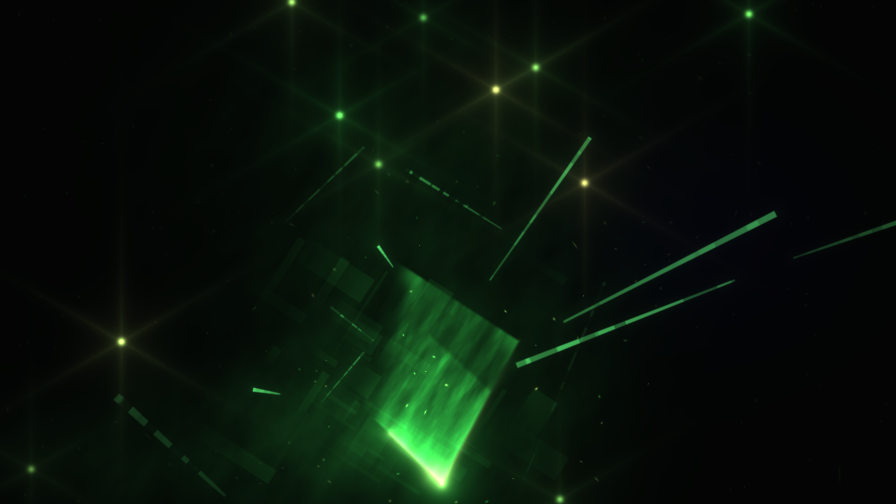
This background is drawn by a Shadertoy shader. Its source:

```glsl
const vec3 NIGHT = vec3(.01, .014, .012);
const vec3 GREEN = vec3(.2, .8, .29);
const vec3 BEAM = vec3(.32, .86, .42);
const vec3 WARM = vec3(.88, .76, .42);
const vec3 EMBER = vec3(.85, .96, .5);
const float RAY_WIDTH = .01, RAY_LENGTH = .12, CORE_SIZE = .007;
const int STAR_COUNT = 11, BEAM_COUNT = 12, SHARD_COUNT = 44;

// Crystal corners, in units of canvas height, and its two axes
const vec2 TOP = vec2(.795, .478), RIGHT = vec2(1.032, .324), APEX = vec2(.852, .335);
const vec2 BOTTOM = vec2(.877, .04), LEFT = vec2(.741, .167), RIM = vec2(.775, .139);
const vec2 AXIS = vec2(.838, -.546), CROSS = vec2(.546, .838);

// Stars: position, warmth, strength
const vec4 STARS[STAR_COUNT] = vec4[](
  vec4(.579, .996, .45, .8), vec4(.84, .965, .1, .5), vec4(.674, .771, .05, .9),
  vec4(.984, .822, .85, .9), vec4(1.063, .866, .3, .7), vec4(1.16, .637, .9, .8),
  vec4(1.486, .972, .1, .8), vec4(.241, .322, .65, 1), vec4(.751, .674, .25, .6),
  vec4(.062, .069, .35, .4), vec4(1.111, .009, .3, .6));

// Beams: wide end, narrow end; then half width, strength, dashing
const vec4 BEAMS[BEAM_COUNT] = vec4[](
  vec4(1.539, .576, 1.118, .361), vec4(1.171, .727, .972, .444), vec4(1.025, .275, 1.458, .444),
  vec4(1.79, .562, 1.574, .488), vec4(.722, .708, .567, .56), vec4(.806, .664, .995, .546),
  vec4(.75, .512, .78, .47), vec4(.502, .227, .556, .218), vec4(.722, .301, .637, .201),
  vec4(.656, .391, .741, .324), vec4(.231, .213, .447, .016), vec4(1.2, .44, 1.04, .05));
const vec3 BEAM_STYLE[BEAM_COUNT] = vec3[](
  vec3(.0065, .6, .2), vec3(.004, .6, .3), vec3(.0055, .75, .4), vec3(.0045, .32, .2),
  vec3(.0025, .24, .6), vec3(.003, .42, .9), vec3(.003, .85, .1), vec3(.004, .8, .1),
  vec3(.0018, .4, .5), vec3(.0022, .45, .7), vec3(.0085, .18, .9), vec3(.003, .09, .8));

float hash(vec2 p) { return fract(sin(dot(p, vec2(127.1, 311.7))) * 43758.5453); }
float noise(vec2 p) {
  vec2 i = floor(p), f = fract(p);
  f *= f * (3. - 2. * f);
  return mix(mix(hash(i), hash(i + vec2(1, 0)), f.x),
             mix(hash(i + vec2(0, 1)), hash(i + 1.), f.x), f.y);
}
float fbm(vec2 p) {
  float sum = 0., amp = .5;
  for (int i = 0; i < 4; i++) { sum += amp * noise(p); p = p * 2.03 + 7.1; amp *= .5; }
  return sum;
}
float glow(vec2 p, vec2 center, vec2 size) { p = (p - center) / size; return exp(-dot(p, p)); }
// Signed distance to the line a-b, positive on its left
float side(vec2 p, vec2 a, vec2 b) { b = normalize(b - a); return dot(p - a, vec2(-b.y, b.x)); }
// Distance to the segment, then place along it
vec2 segment(vec2 p, vec2 a, vec2 b) {
  float t = clamp(dot(p - a, b - a) / dot(b - a, b - a), 0., 1.);
  return vec2(length(p - mix(a, b, t)), t);
}
vec3 star(vec2 p, vec4 s) {
  vec2 q = p - s.xy;
  float rays = 0., core = glow(q, vec2(0), vec2(CORE_SIZE));
  for (int i = 0; i < 3; i++) {
    float angle = radians(30. + 60. * float(i));
    vec2 dir = vec2(cos(angle), sin(angle));
    rays += exp(-abs(side(q, vec2(0), dir)) / RAY_WIDTH - abs(dot(q, dir)) / RAY_LENGTH);
  }
  float halo = .13 * rays + .9 * core + .04 * glow(q, vec2(0), vec2(.09));
  return s.w * (mix(GREEN, WARM, s.z) * halo + EMBER * .35 * core);
}
vec3 beam(vec2 p, vec4 ends, vec3 style, float px) {
  vec2 a = ends.xy, b = ends.zw, dir = normalize(b - a), s = segment(p, a, b);
  float width = style.x * mix(1., .35, s.y);
  float body = smoothstep(-px, px, width - abs(side(p, a, b)));
  body *= smoothstep(-px, px, dot(p - a, dir)) * smoothstep(-px, px, dot(b - p, dir));
  float dash = smoothstep(.4, .5, noise(vec2(s.y * 19., a.x * 90.)));
  float light = style.y * mix(1., dash, style.z) * mix(1., .6, s.y);
  return BEAM * light * (body + .1 * exp(-s.x / .01));
}
// Thin glassy plates around the crystal, aligned with its axes
float shards(vec2 p, float px) {
  float sum = 0.;
  for (int i = 0; i < SHARD_COUNT; i++) {
    vec2 k = vec2(i, 3);
    vec2 offset = vec2(hash(k) + hash(k + 9.) - 1., hash(k + 17.) - .5) * vec2(.36, .42);
    vec2 q = p - vec2(.76, .26) - offset;
    q = vec2(dot(q, AXIS), dot(q, CROSS));
    if (hash(k + 23.) > .6) q = q.yx;
    vec2 size = vec2(.02 + .09 * hash(k + 31.), .002 + .03 * pow(hash(k + 43.), 2.));
    vec2 edge = smoothstep(-px, px, size - abs(q));
    sum += edge.x * edge.y * (.5 + .5 * q.x / size.x) * (.02 + .07 * hash(k + 59.));
  }
  return sum;
}
vec3 crystal(vec2 p, float px) {
  float d = max(max(side(p, TOP, RIGHT), side(p, RIGHT, BOTTOM)), side(p, BOTTOM, LEFT));
  float inside = smoothstep(-px, .006, -d) * smoothstep(-.03, .05, -side(p, LEFT, TOP));
  float grain = fbm(vec2(dot(p, CROSS) * 13., dot(p, AXIS) * 48.));
  float depth = 1. - smoothstep(.05, .32, p.y);
  float roof = max(side(p, LEFT, APEX), side(p, APEX, vec2(1, .2)));
  float face = smoothstep(-.006, .006, -roof);
  float light = .06 + .45 * grain * grain + face * .35 * grain + .5 * depth * depth;
  light += .4 * glow(p, TOP + vec2(.02, -.025), vec2(.025)) + .4 * glow(p, RIGHT, vec2(.035));
  // Burning lower rim
  float left = segment(p, BOTTOM, RIM).x;
  vec2 right = segment(p, BOTTOM, RIGHT);
  float fade = exp(-3.2 * right.y);
  vec3 col = GREEN * (inside * light + .35 * exp(-left / .035) + .3 * fade * exp(-right.x / .03));
  col += EMBER * .6 * (exp(-left / .007) + fade * exp(-right.x / .006));
  return col + EMBER * .45 * glow(p, BOTTOM + vec2(-.01, .02), vec2(.025));
}
vec3 sparks(vec2 p) {
  vec2 grid = p * 26. + 2. * vec2(noise(p * 9.), noise(p * 9. + 40.)), id = floor(grid);
  vec2 place = .15 + .7 * vec2(hash(id), hash(id + 31.));
  float dots = step(.84, hash(id + 57.)) * glow(grid - id, place, vec2(.03 + .05 * hash(id + 71.)));
  return dots * mix(GREEN, WARM, hash(id + 83.)) * (.8 * glow(p, vec2(.93, .25), vec2(.27)) + .05);
}
void mainImage(out vec4 fragColor, in vec2 fragCoord) {
  float px = 1. / iResolution.y;
  vec2 p = fragCoord * px;
  // Dark haze
  float smoke = fbm(vec2(dot(p, CROSS) * 11., dot(p, AXIS) * 19.));
  float haze = .17 * glow(p, vec2(.84, .22), vec2(.3, .28)) + .11 * glow(p, vec2(.62, .12), vec2(.22, .11))
    + .07 * glow(p, vec2(.82, .7), vec2(.4, .3)) + .06 * glow(p, vec2(.3, .08), vec2(.28, .15));
  vec3 col = NIGHT + GREEN * (haze * (.4 + 1.1 * smoke) + shards(p, px));
  col += vec3(.004, 0, .028) * glow(p, vec2(1.4, .53), vec2(.25, .2));
  col += crystal(p, px) + sparks(p);
  for (int i = 0; i < BEAM_COUNT; i++) col += beam(p, BEAMS[i], BEAM_STYLE[i], px);
  for (int i = 0; i < STAR_COUNT; i++) col += star(p, STARS[i]);
  fragColor = vec4(clamp(col, 0., 1.), 1);
}
```
